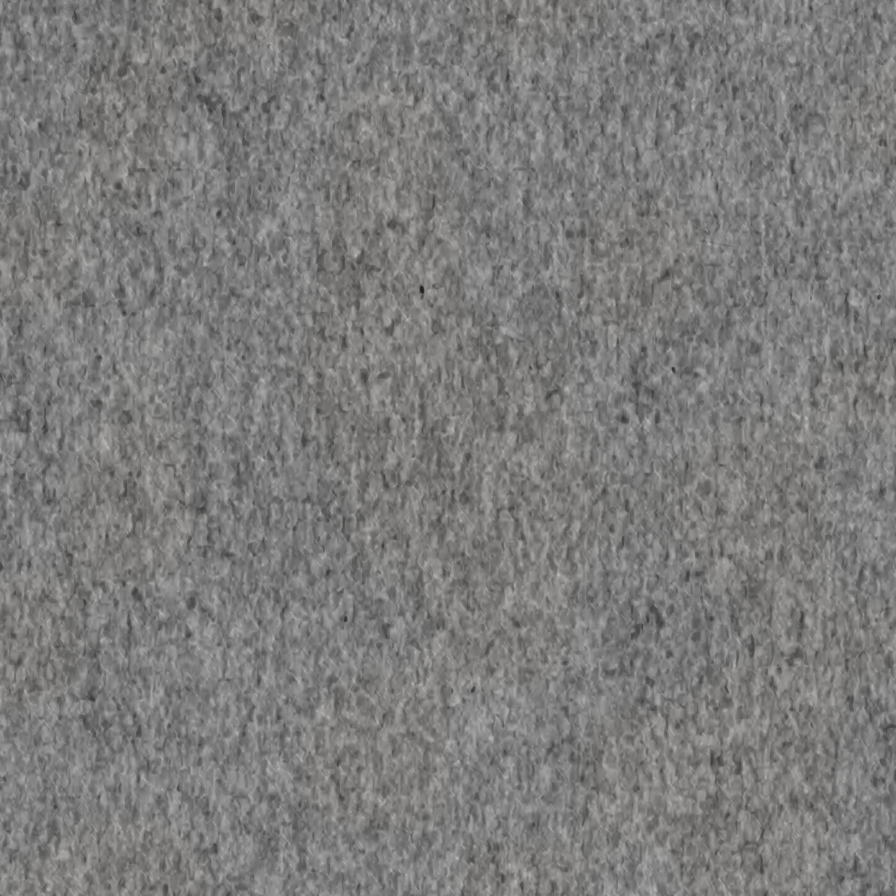
Give the GLSL for this texture, as a WebGL 1 fragment shader.

```glsl
precision highp float;
uniform vec2 u_resolution;

#define BASE_TONE 0.494
#define GRAIN 0.175
#define FINE_GRAIN 0.145
#define CLUMPS 0.065
#define COLUMNS 0.05
#define PATCHES 0.042
#define FLECK_DEPTH 0.10
#define GLINT_GAIN 0.07
#define PIT_DEPTH 0.24
#define SCRATCH_DEPTH 0.07

float hash(vec2 p) {
  vec3 q = fract(vec3(p.xyx) * 0.1031);
  q += dot(q, q.yzx + 33.33);
  return fract((q.x + q.y) * q.z);
}

float noise(vec2 p) {
  vec2 cell = floor(p);
  vec2 f = fract(p);
  f = f * f * (3.0 - 2.0 * f);
  float low = mix(hash(cell), hash(cell + vec2(1.0, 0.0)), f.x);
  float high = mix(hash(cell + vec2(0.0, 1.0)), hash(cell + 1.0), f.x);
  return mix(low, high, f.y);
}

// Noise centred on zero
float signedNoise(vec2 p) {
  return noise(p) - 0.5;
}

float cloud(vec2 p) {
  return 0.55 * signedNoise(p * 4.0 + 7.0)
       + 0.45 * signedNoise(p * 10.0 + 31.0)
       + 0.50 * signedNoise(p * 24.0 + 53.0);
}

// Sparse dark holes, at most one in each cell
float pits(vec2 p) {
  vec2 grid = p * 14.0;
  vec2 cell = floor(grid);
  float chance = hash(cell + 211.0);
  vec2 centre = 0.2 + 0.6 * vec2(hash(cell + 223.0), hash(cell + 239.0));
  vec2 d = fract(grid) - centre;
  d.x += 0.5 * d.y * (chance * 40.0 - 1.0);
  float radius = mix(0.02, 0.045, hash(cell + 251.0));
  float dist = length(d * vec2(1.2, 0.8)) + 0.03 * signedNoise(p * 300.0);
  return step(chance, 0.04) * (1.0 - smoothstep(radius - 0.015, radius + 0.015, dist));
}

// Hairline marks with scattered angles
float scratches(vec2 p) {
  float mark = 0.0;
  for (int i = 0; i < 7; i++) {
    float id = float(i);
    vec2 start = vec2(hash(vec2(id, 301.0)), hash(vec2(id, 317.0)));
    float angle = 3.1416 * hash(vec2(id, 331.0));
    float span = mix(0.03, 0.09, hash(vec2(id, 347.0)));
    vec2 dir = vec2(cos(angle), sin(angle));
    vec2 d = p - start;
    float along = clamp(dot(d, dir), 0.0, span);
    float line = 1.0 - smoothstep(0.0004, 0.0016, length(d - dir * along));
    mark = max(mark, line * noise(p * 90.0 + id));
  }
  return mark;
}

void main() {
  vec2 uv = gl_FragCoord.xy / min(u_resolution.x, u_resolution.y);

  // Ragged grain edges
  vec2 warp = vec2(signedNoise(uv * 150.0 + 11.0), signedNoise(uv * 130.0 + 83.0));
  vec2 p = uv + warp * vec2(0.003, 0.005);

  // Upright grain over soft patches
  float patchTone = cloud(uv);
  float tone = BASE_TONE + PATCHES * patchTone;
  tone += GRAIN * signedNoise(p * vec2(200.0, 92.0) + 17.0);
  tone += FINE_GRAIN * signedNoise(p * vec2(350.0, 210.0) + 41.0);
  tone += CLUMPS * signedNoise(p * vec2(95.0, 36.0) + 67.0);
  tone += COLUMNS * signedNoise(uv * vec2(210.0, 13.0) + 97.0);

  // Dark flecks gather in the darker patches
  float fleck = noise(p * vec2(180.0, 100.0) + 131.0) - 0.15 * patchTone;
  tone -= FLECK_DEPTH * smoothstep(0.72, 0.92, fleck);

  // Small slanted glints
  vec2 slanted = vec2(uv.x * 0.8 + uv.y * 0.6, uv.y * 0.8 - uv.x * 0.6);
  float glint = noise(slanted * vec2(300.0, 150.0) + 163.0);
  tone += GLINT_GAIN * smoothstep(0.78, 0.94, glint);

  tone -= PIT_DEPTH * pits(uv);
  tone -= SCRATCH_DEPTH * scratches(uv);

  // Faint warm stain
  float stain = smoothstep(0.45, 0.85, noise(uv * 7.0 + 181.0));
  vec3 tint = mix(vec3(1.003, 0.999, 0.998), vec3(1.009, 1.0, 0.985), stain);
  gl_FragColor = vec4(clamp(tone * tint, 0.0, 1.0), 1.0);
}
```
